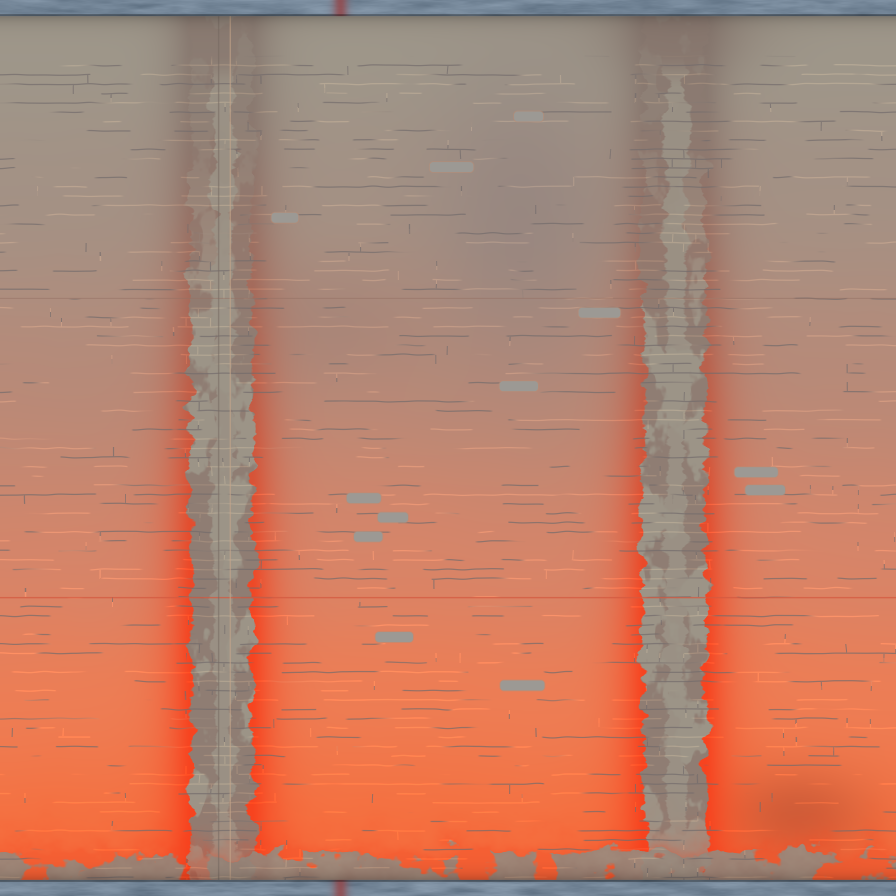
A WebGL 2 fragment shader for this texture:

```glsl
#version 300 es
precision highp float;
uniform vec2 u_resolution;
out vec4 fragColor;

const vec3 STONE = vec3(0.56, 0.49, 0.45);
const vec3 PALE_STONE = vec3(0.61, 0.58, 0.53);
const vec3 SOOT = vec3(0.50, 0.43, 0.40);
const vec3 EMBER = vec3(0.97, 0.25, 0.11);
const vec3 STEEL = vec3(0.46, 0.53, 0.60);
const vec3 PATCH_GREY = vec3(0.61, 0.60, 0.58);
const float ROWS = 96.0;

float hash(vec2 p) {
  vec3 q = fract(p.xyx * vec3(0.1031, 0.1030, 0.0973));
  q += dot(q, q.yzx + 33.33);
  return fract((q.x + q.y) * q.z);
}

float noise(vec2 p) {
  vec2 i = floor(p), f = fract(p);
  f = f * f * (3.0 - 2.0 * f);
  vec2 e = vec2(1.0, 0.0);
  return mix(mix(hash(i), hash(i + e.xy), f.x),
             mix(hash(i + e.yx), hash(i + e.xx), f.x), f.y);
}

float fbm(vec2 p) {
  float sum = 0.0, amp = 0.53;
  for (int i = 0; i < 4; i++) {
    sum += amp * noise(p);
    p = p * 2.03 + 17.1;
    amp *= 0.5;
  }
  return sum;
}

// Antialiased coverage of a signed distance
float cover(float d, float px) { return clamp(0.5 - d / px, 0.0, 1.0); }

float blob(vec2 p, vec2 center, vec2 size) {
  vec2 q = (p - center) / size;
  return exp(-dot(q, q));
}

float roundBox(vec2 p, vec2 halfSize, float r) {
  vec2 q = abs(p) - halfSize + r;
  return length(max(q, 0.0)) + min(max(q.x, q.y), 0.0) - r;
}

vec3 wallGradient(float y) {
  vec3 c = mix(vec3(0.96, 0.44, 0.25), vec3(0.93, 0.49, 0.33), smoothstep(0.05, 0.23, y));
  c = mix(c, vec3(0.84, 0.52, 0.41), smoothstep(0.20, 0.40, y));
  c = mix(c, vec3(0.72, 0.54, 0.47), smoothstep(0.36, 0.60, y));
  c = mix(c, vec3(0.64, 0.57, 0.52), smoothstep(0.55, 0.80, y));
  return mix(c, vec3(0.62, 0.59, 0.54), smoothstep(0.78, 0.95, y));
}

// Distance to a run of bare bricks
float brickRun(vec2 p, vec2 start, vec2 stride, float sway, int count) {
  float d = 1.0;
  for (int i = 0; i < count; i++) {
    float k = float(i);
    vec2 center = start + stride * k + vec2(sway * sin(k * 1.5708), 0.0);
    vec2 halfSize = vec2(0.015 + 0.010 * hash(center * 91.0), 0.0056);
    d = min(d, roundBox(p - center, halfSize, 0.004));
  }
  return d;
}

// Broken mortar joints: x = coverage, y = warm tone
vec2 mortar(vec2 p, float density, float px) {
  float wobble = 0.16 * (noise(p * vec2(60.0, 20.0)) - 0.5);
  float v = p.y * ROWS + wobble;
  float line = floor(v + 0.5);
  float gate = noise(vec2(p.x * 24.0, line * 7.3)) + 0.22 * hash(vec2(line, 4.0)) + density;
  float bed = cover(abs(v - line) / ROWS - 0.0007, px) * smoothstep(0.68, 0.74, gate);
  float row = floor(v);
  float u = p.x * 36.0 + 0.5 * mod(row, 2.0) + wobble;
  float joint = floor(u + 0.5);
  float head = cover(abs(u - joint) / 36.0 - 0.0006, px)
             * step(0.95 - density, hash(vec2(joint, row)));
  float warm = smoothstep(0.42, 0.58, noise(vec2(p.x * 13.0, line * 3.7 + 9.0)));
  return vec2(max(bed, head), warm);
}

// Ragged pillar with a hot halo that cools to soot upward
vec3 pillar(vec3 c, vec2 p, float cx, float px) {
  float ragged = (fbm(p * vec2(22.0, 75.0)) - 0.5) * 0.026;
  float d = abs(p.x - cx) - 0.035;
  float halo = exp(-pow(max(d, 0.0) / 0.027, 1.3));
  float cool = smoothstep(0.25, 0.92, p.y);
  c = mix(c, mix(EMBER, SOOT, cool), halo * mix(0.93, 0.68, cool));
  float body = cover(d + ragged, px * 1.5) * (1.0 - 0.75 * smoothstep(0.60, 0.88, p.y));
  vec3 stone = mix(STONE, PALE_STONE, smoothstep(0.49, 0.57, fbm(p * vec2(35.0, 24.0) + cx)));
  c = mix(c, stone, body);
  float core = cover(abs(p.x - cx - 0.002) - 0.011 + ragged * 0.9, px * 2.0);
  return mix(c, PALE_STONE, core * 0.85 * (1.0 - smoothstep(0.90, 0.94, p.y)));
}

void main() {
  vec2 p = gl_FragCoord.xy / u_resolution;
  float px = 1.0 / min(u_resolution.x, u_resolution.y);

  // Wall tint and large stains
  vec3 c = wallGradient(p.y + 0.05 * (fbm(p * vec2(5.0, 2.5)) - 0.5));
  c = mix(c, vec3(0.56, 0.50, 0.49), 0.55 * blob(p, vec2(0.58, 0.76), vec2(0.10, 0.17)));
  c = mix(c, vec3(0.62, 0.50, 0.46), 0.45 * blob(p, vec2(0.37, 0.64), vec2(0.10, 0.07)));
  c = mix(c, vec3(0.74, 0.32, 0.20), 0.65 * blob(p, vec2(0.89, 0.09), vec2(0.08, 0.05)));
  c = mix(c, SOOT, 0.45 * blob(p, vec2(0.76, 0.96), vec2(0.09, 0.04)));

  // Pillars and crumbling base
  c = pillar(c, p, 0.247, px);
  c = pillar(c, p, 0.753, px);
  float crumble = fbm(p * vec2(38.0, 48.0));
  float baseEdge = p.y - 0.048 - 0.045 * (crumble - 0.5);
  c = mix(c, EMBER, 0.35 * exp(-max(baseEdge, 0.0) / 0.018) * (1.0 - smoothstep(0.1, 0.16, p.y)));
  float base = cover(baseEdge, px * 2.0) * smoothstep(0.36, 0.43, fbm(p * vec2(28.0, 40.0) + 6.0));
  c = mix(c, mix(STONE, PALE_STONE, crumble), base * 0.9);

  // Brick joints
  float pillarGap = min(abs(p.x - 0.247), abs(p.x - 0.753));
  float density = 0.24 * (1.0 - smoothstep(0.035, 0.055, pillarGap));
  vec2 joints = mortar(p, density, px);
  vec3 jointColor = mix(vec3(0.45, 0.42, 0.42), c * 1.12 + vec3(0.05, 0.03, 0.0), joints.y);
  c = mix(c, jointColor, joints.x * 0.7 * (1.0 - smoothstep(0.93, 0.94, p.y)));

  // Panel seams and pillar conduit
  c = mix(c, vec3(0.83, 0.35, 0.25), 0.75 * cover(abs(p.y - 0.333) - 0.0008, px));
  c = mix(c, vec3(0.58, 0.44, 0.39), 0.55 * cover(abs(p.y - 0.667) - 0.0006, px));
  c = mix(c, vec3(0.46, 0.41, 0.38), 0.55 * cover(abs(p.x - 0.244) - 0.0008, px));
  c = mix(c, vec3(0.78, 0.65, 0.54), 0.65 * cover(abs(p.x - 0.257) - 0.0007, px));

  // Bare bricks
  float bare = brickRun(p, vec2(0.590, 0.870), vec2(-0.136, -0.0565), 0.05, 3);
  bare = min(bare, brickRun(p, vec2(0.669, 0.651), vec2(-0.090, -0.082), 0.0, 2));
  bare = min(bare, brickRun(p, vec2(0.406, 0.444), vec2(0.0025, -0.0215), 0.03, 3));
  bare = min(bare, brickRun(p, vec2(0.844, 0.473), vec2(0.010, -0.020), 0.0, 2));
  bare = min(bare, brickRun(p, vec2(0.440, 0.289), vec2(0.143, -0.054), 0.0, 2));
  c = mix(c, vec3(0.72, 0.55, 0.46), 0.6 * cover(bare - 0.001, px));
  c = mix(c, PATCH_GREY, cover(bare, px));

  // Steel rails with a contact shadow and rust
  float rail = min(p.y, 1.0 - p.y) - 0.018;
  c *= 1.0 - 0.22 * exp(-max(rail, 0.0) / 0.008);
  vec3 steel = STEEL + 0.20 * (fbm(p * vec2(25.0, 160.0)) - 0.5);
  steel = mix(steel, vec3(0.58, 0.27, 0.28), 0.8 * exp(-pow((p.x - 0.38) / 0.008, 2.0)));
  steel *= 1.0 - 0.35 * cover(abs(rail + 0.001) - 0.0012, px);
  c = mix(c, steel, cover(rail, px));

  fragColor = vec4(clamp(c, 0.0, 1.0), 1.0);
}
```
